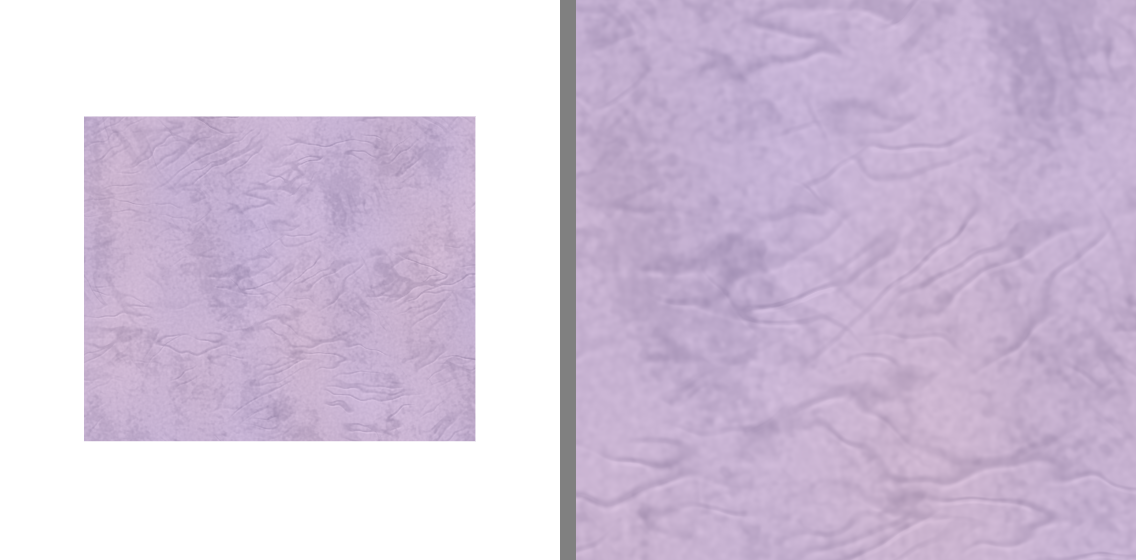
Left: the whole. Right: its middle third, enlarged.
A three.js fragment shader for this texture:

```glsl
varying vec2 vUv;

// Sheet layout
const vec2 SHEET_MIN = vec2(0.150, 0.212);
const vec2 SHEET_MAX = vec2(0.849, 0.792);
const float EDGE_SOFTNESS = 0.001;

// Colours
const vec3 PAPER = vec3(1.0);
const vec3 LIGHT_LILAC = vec3(0.815, 0.732, 0.852);
const vec3 DARK_LILAC = vec3(0.650, 0.572, 0.705);
const vec3 COOL_SHIFT = vec3(-0.045, -0.022, 0.022);

// Relief and staining
const float BASE_TONE = 0.17;
const float CLOUD_AMOUNT = 0.24;
const float STAIN_AMOUNT = 0.30;
const float CREASE_AMOUNT = 0.46;
const float RIM_AMOUNT = 0.24;
const float GRAIN_AMOUNT = 0.24;
const float CREASE_WIDTH = 0.12;
const float CREASE_LEVEL = 0.07;
const vec2 LIGHT_OFFSET = vec2(-0.0012, 0.0026);

vec2 hash2(vec2 p) {
  vec3 h = fract(p.xyx * vec3(0.1031, 0.1030, 0.0973));
  h += dot(h, h.yzx + 33.33);
  return fract((h.xx + h.yz) * h.zy);
}

float cornerSlope(vec2 cell, vec2 offset, vec2 period, float seed) {
  vec2 wrapped = floor(mod(cell + 0.5, period));
  return dot(hash2(wrapped + seed * 17.0) * 2.0 - 1.0, offset);
}

// Gradient noise that repeats after a whole number of cells
float wrapNoise(vec2 p, vec2 period, float seed) {
  vec2 c = floor(p);
  vec2 f = p - c;
  vec2 u = f * f * f * (f * (f * 6.0 - 15.0) + 10.0);
  vec2 e = vec2(1.0, 0.0);
  float low = mix(cornerSlope(c, f, period, seed),
                  cornerSlope(c + e.xy, f - e.xy, period, seed), u.x);
  float high = mix(cornerSlope(c + e.yx, f - e.yx, period, seed),
                   cornerSlope(c + e.xx, f - e.xx, period, seed), u.x);
  return mix(low, high, u.y);
}

float tileNoise(vec2 uv, vec2 cells, float seed) {
  return wrapNoise(uv * cells, cells, seed);
}

// Thin broken lines; whole-number axes keep slanted creases tileable
float creaseSet(vec2 uv, vec2 along, vec2 across, vec2 cells, float seed) {
  vec2 p = vec2(dot(uv, along), dot(uv, across)) * cells;
  float line = abs(wrapNoise(p, cells, seed) - CREASE_LEVEL);
  float patches = tileNoise(uv, vec2(7.0, 9.0), seed + 1.0)
                + 0.5 * tileNoise(uv, vec2(19.0, 23.0), seed + 2.0);
  return (1.0 - smoothstep(0.0, CREASE_WIDTH, line)) * smoothstep(-0.06, 0.36, patches);
}

float creases(vec2 uv) {
  vec2 bend = vec2(tileNoise(uv, vec2(8.0), 3.0), tileNoise(uv, vec2(9.0), 4.0));
  vec2 wobble = vec2(tileNoise(uv, vec2(37.0), 5.0), tileNoise(uv, vec2(41.0), 6.0));
  vec2 p = uv + 0.035 * bend + 0.009 * wobble;
  float level = creaseSet(p, vec2(1.0, 0.0), vec2(0.0, 1.0), vec2(13.0, 46.0), 10.0);
  float rising = creaseSet(p, vec2(1.0, 1.0), vec2(-2.0, 3.0), vec2(5.0, 14.0), 20.0);
  float falling = creaseSet(p, vec2(1.0, -1.0), vec2(3.0, 2.0), vec2(6.0, 13.0), 30.0);
  return min(level + 0.75 * rising + 0.5 * falling, 1.0);
}

// Broad patches and faint upright bands broken into fine specks
float stains(vec2 uv) {
  float area = tileNoise(uv, vec2(9.0, 8.0), 40.0)
             + 0.7 * tileNoise(uv, vec2(24.0, 5.0), 41.0)
             + 0.5 * tileNoise(uv, vec2(33.0, 38.0), 42.0);
  float specks = 0.6 * tileNoise(uv, vec2(84.0, 96.0), 43.0)
               + 0.5 * tileNoise(uv, vec2(170.0, 186.0), 44.0);
  return smoothstep(-0.02, 0.55, area + specks);
}

vec3 leather(vec2 uv) {
  float crease = creases(uv);
  float rim = max(creases(uv + LIGHT_OFFSET) - crease, 0.0);
  float cloud = tileNoise(uv, vec2(5.0, 4.0), 50.0)
              + 0.5 * tileNoise(uv, vec2(14.0, 12.0), 51.0);
  float grain = tileNoise(uv, vec2(150.0), 52.0)
              + 0.6 * tileNoise(uv, vec2(230.0), 53.0);
  float tone = BASE_TONE + CLOUD_AMOUNT * cloud + STAIN_AMOUNT * stains(uv)
             + CREASE_AMOUNT * crease - RIM_AMOUNT * rim + GRAIN_AMOUNT * grain;
  float coolness = tileNoise(uv, vec2(6.0, 4.0), 54.0);
  return mix(LIGHT_LILAC, DARK_LILAC, clamp(tone, -0.1, 1.0)) + COOL_SHIFT * coolness;
}

float sheetMask(vec2 uv) {
  vec2 center = 0.5 * (SHEET_MIN + SHEET_MAX);
  vec2 d = abs(uv - center) - 0.5 * (SHEET_MAX - SHEET_MIN);
  return 1.0 - smoothstep(-EDGE_SOFTNESS, EDGE_SOFTNESS, max(d.x, d.y));
}

void main() {
  gl_FragColor = vec4(mix(PAPER, leather(vUv), sheetMask(vUv)), 1.0);
}
```
